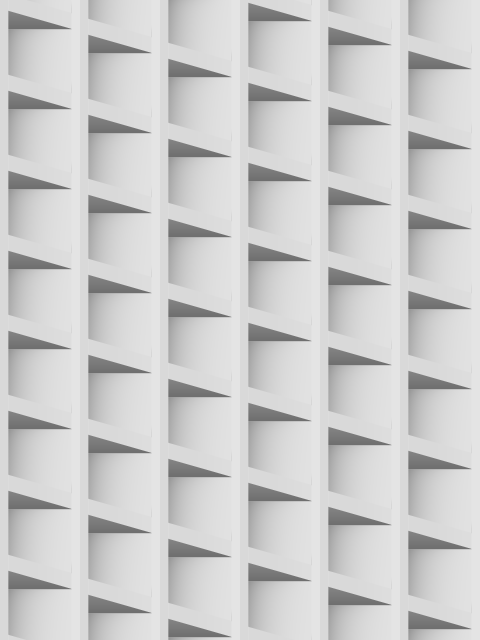
Write a Shadertoy shader that draws this pattern.

```glsl
#define ROWS 8.0
#define COLUMN_SHIFT 0.3
#define ORIGIN vec2(0.104, 0.365)
#define PILLAR_WIDTH 0.104
#define CELL_WIDTH 0.79
#define SLOPE 0.286
#define SHADOW_HEIGHT 0.23
#define BAND_HEIGHT 0.2
#define LIGHT_TONE 0.895
#define FACE_TONE 0.852

// Antialiased coverage of a signed distance, positive inside
float cover(float dist, float pixel) {
    return clamp(dist / pixel + 0.5, 0.0, 1.0);
}

// Recessed wall, darkened towards its left side and its ceiling
float wallTone(float x, float depth) {
    float side = 0.27 * exp(-x / 0.26) * (1.0 - 0.3 * depth);
    float ceiling = 0.06 * exp(-depth / 0.09) * (1.0 - smoothstep(0.2, CELL_WIDTH, x));
    return LIGHT_TONE - side - ceiling;
}

void mainImage(out vec4 fragColor, in vec2 fragCoord) {
    float pixel = ROWS / iResolution.y;
    vec2 p = fragCoord * pixel;

    // Column repeat, split inside the plain strip between cells
    float across = p.x - ORIGIN.x + 0.15;
    float column = floor(across);
    float x = fract(across) - 0.15;

    // Row repeat, measured downwards from the base of the shadow
    float down = ROWS - p.y - ORIGIN.y - COLUMN_SHIFT * column;
    float y = fract(down + 0.5) - 0.5;

    // Wall, slanted ledge and the shaded wedge below it
    float shadowTop = SLOPE * x - SHADOW_HEIGHT;
    float bandTop = shadowTop - BAND_HEIGHT;
    float slant = inversesqrt(1.0 + SLOPE * SLOPE);
    float tone = wallTone(max(x, 0.0), fract(y));
    float band = cover(min((y - bandTop) * slant, -y), pixel);
    tone = mix(tone, FACE_TONE + 0.015 * smoothstep(0.3, CELL_WIDTH, x), band);
    float shadow = cover(min((y - shadowTop) * slant, -y), pixel);
    float shade = mix(0.43, 0.52, clamp(-y / SHADOW_HEIGHT, 0.0, 1.0));
    tone = mix(tone, shade, shadow);

    // Strip and pillar framing the cell
    float cell = cover(min(x, CELL_WIDTH - x), pixel);
    float pillar = cover(min(x + PILLAR_WIDTH, -x), pixel);
    tone = mix(mix(LIGHT_TONE, FACE_TONE, pillar), tone, cell);

    // Fine seam above the right end of each ledge
    float seam = cover(0.004 - abs(x - CELL_WIDTH), pixel);
    seam *= smoothstep(-0.36, -0.24, y) * cover(-0.2 - y, pixel);
    tone -= 0.06 * seam;

    fragColor = vec4(vec3(tone), 1.0);
}
```
